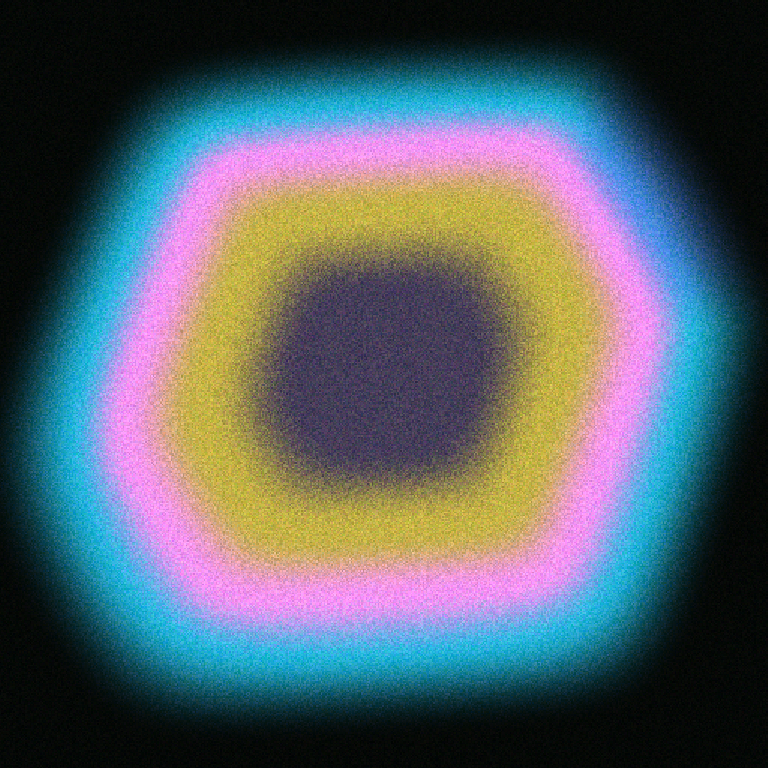
This background is drawn by a Shadertoy shader. Its source:

```glsl
#define CENTER vec2(0.502, 0.517)
#define AXIS_ANGLES vec3(1.628, 2.787, 0.559)
#define HALF_WIDTHS vec3(0.297, 0.315, 0.358)
#define ROUNDING vec2(0.075, 0.17)
#define GRAIN_CELLS 512.0
#define GRAIN_AMOUNT 0.15
#define FIELD_JITTER 0.03
#define CORE vec3(0.27, 0.24, 0.35)
#define YELLOW vec3(0.77, 0.70, 0.27)
#define PINK vec3(0.97, 0.58, 0.96)
#define CYAN vec3(0.12, 0.73, 0.88)
#define NIGHT vec3(0.018, 0.030, 0.022)

vec2 direction(float angle) {
    return vec2(cos(angle), sin(angle));
}

vec3 cellHash(vec2 cell) {
    vec3 q = fract(cell.xyx * vec3(0.1031, 0.1030, 0.0973));
    q += dot(q, q.yxz + 33.33);
    return fract((q.xxy + q.yzz) * q.zyx);
}

// Triangular noise per channel, from -1 to 1
vec3 grain(vec2 cell) {
    return cellHash(cell) + cellHash(cell + 617.0) - 1.0;
}

// Smooth maximum over three pairs of opposite sides; 1 on the pink ridge
float hexField(vec2 p, float rounding) {
    float total = 0.0;
    for (int i = 0; i < 3; i++) {
        float side = dot(p, direction(AXIS_ANGLES[i])) / HALF_WIDTHS[i];
        total += 2.0 * cosh(side / rounding);
    }
    return rounding * log(total);
}

// Nested colour bands, from the core outward, with a long dim tail
vec3 bands(float field, vec3 rim) {
    vec3 color = mix(CORE, YELLOW, smoothstep(0.36, 0.68, field));
    color = mix(color, PINK, smoothstep(0.72, 0.98, field));
    color = mix(color, rim, smoothstep(0.98, 1.23, field));
    float glow = pow(1.0 - smoothstep(1.17, 1.58, field), 1.5);
    return mix(NIGHT, color, glow);
}

void mainImage(out vec4 fragColor, in vec2 fragCoord) {
    float size = min(iResolution.x, iResolution.y);
    vec2 uv = (fragCoord - 0.5 * iResolution.xy) / size + 0.5;
    vec2 p = uv - CENTER;
    vec3 noise = grain(floor(uv * GRAIN_CELLS) + 1024.0);

    // Corners grow softer toward the outside
    float field = hexField(p, ROUNDING.x);
    float outside = smoothstep(0.88, 1.25, field);
    field = mix(field, hexField(p, ROUNDING.y), outside);

    // Bluer, tighter rim at the upper right; longer glow below
    float facing = dot(p, direction(AXIS_ANGLES.z)) / max(length(p), 0.001);
    float blueSide = smoothstep(0.90, 1.0, facing);
    field += 0.06 * blueSide * smoothstep(0.8, 1.05, field);
    field += 0.12 * outside * p.y;
    vec3 rim = mix(CYAN, vec3(0.30, 0.52, 0.92), 0.8 * blueSide);

    // Grain shifts the bands and speckles their colour
    vec3 color = bands(field + FIELD_JITTER * noise.y, rim);
    float light = dot(color, vec3(0.3, 0.5, 0.2));
    vec3 speckle = mix(noise.xxx, noise, 0.6);
    color += speckle * GRAIN_AMOUNT * (0.2 + 0.8 * smoothstep(0.0, 0.4, light));
    fragColor = vec4(clamp(color, 0.0, 1.0), 1.0);
}
```
